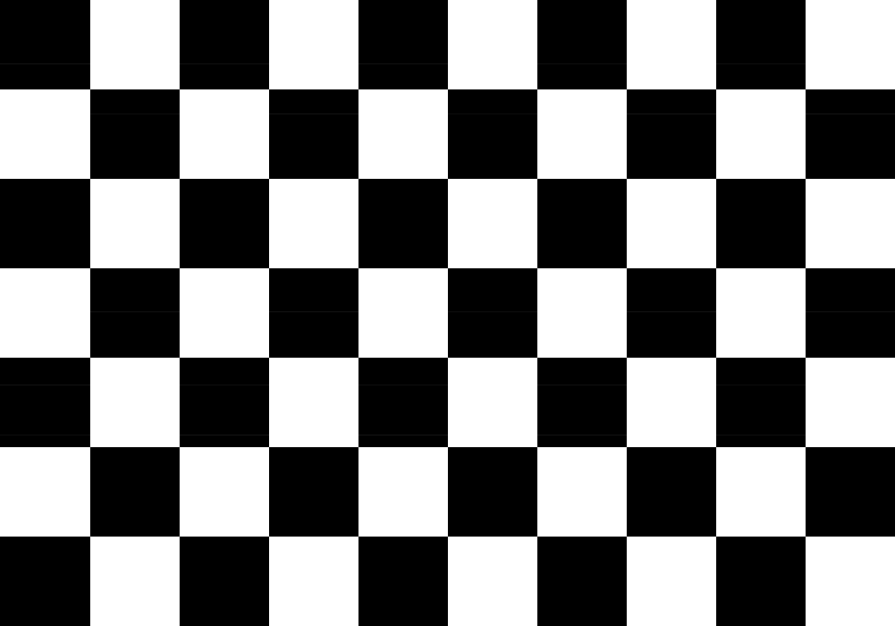
A Shadertoy shader for this pattern:

```glsl
// Black and white checkerboard, ten columns by seven rows, black in the corners.
// Two signed square waves are multiplied to give the squares; faint worn
// hairlines cross some of the black rows.

const vec2 GRID_COUNT = vec2(10.0, 7.0);
const vec2 GRID_ORIGIN = vec2(0.0009, 0.0);
const vec2 CELL_SIZE = vec2(0.0998, 1.0 / 7.0);
const vec3 BLACK = vec3(0.0);
const vec3 WHITE = vec3(1.0);
const float HAIRLINE_WIDTH = 0.0018;
const float HAIRLINE_GLOW = 0.07;
const float HAIRLINE_HEIGHTS[5] = float[5](0.305, 0.385, 0.502, 0.818, 0.898);

float hash(vec2 p) {
    return fract(sin(dot(p, vec2(127.1, 311.7))) * 43758.5453);
}

// Smoothed square waves: +1 in even cells, -1 in odd cells
vec2 squareWave(vec2 grid, vec2 pixel) {
    vec2 edgeDistance = 0.5 - abs(mod(grid + 0.5, 2.0) - 1.0);
    return clamp(edgeDistance / (0.5 * pixel), -1.0, 1.0);
}

// Coverage of a horizontal line, spread over at least one pixel
float horizontalLine(float y, float height, float width, float pixel) {
    float coverage = (0.5 * (width + pixel) - abs(y - height)) / pixel;
    return clamp(coverage, 0.0, min(1.0, width / pixel));
}

// Sum of the faint lines, uneven from cell to cell
float hairlines(vec2 uv, vec2 cell, float pixel) {
    float sum = 0.0;
    for (int i = 0; i < HAIRLINE_HEIGHTS.length(); i++) {
        float strength = mix(0.6, 1.0, hash(cell + float(i)));
        sum += strength * horizontalLine(uv.y, HAIRLINE_HEIGHTS[i], HAIRLINE_WIDTH, pixel);
    }
    return sum;
}

void mainImage(out vec4 fragColor, in vec2 fragCoord) {
    vec2 uv = fragCoord / iResolution.xy;
    vec2 pixel = 1.0 / iResolution.xy;

    // Outer cells are stretched to the canvas edges
    vec2 grid = (uv - GRID_ORIGIN) / CELL_SIZE;
    grid = clamp(grid, vec2(0.5), GRID_COUNT - 0.5);

    // Checker squares
    vec2 wave = squareWave(grid, pixel / CELL_SIZE);
    float whiteness = 0.5 - 0.5 * wave.x * wave.y;

    // Thin white margin on the right
    float marginStart = GRID_ORIGIN.x + GRID_COUNT.x * CELL_SIZE.x;
    float margin = clamp((uv.x - marginStart) / pixel.x + 0.5, 0.0, 1.0);
    whiteness = max(whiteness, margin);

    // Wear shows only on black
    vec3 ink = BLACK + HAIRLINE_GLOW * hairlines(uv, floor(grid), pixel.y);
    fragColor = vec4(mix(ink, WHITE, whiteness), 1.0);
}
```
